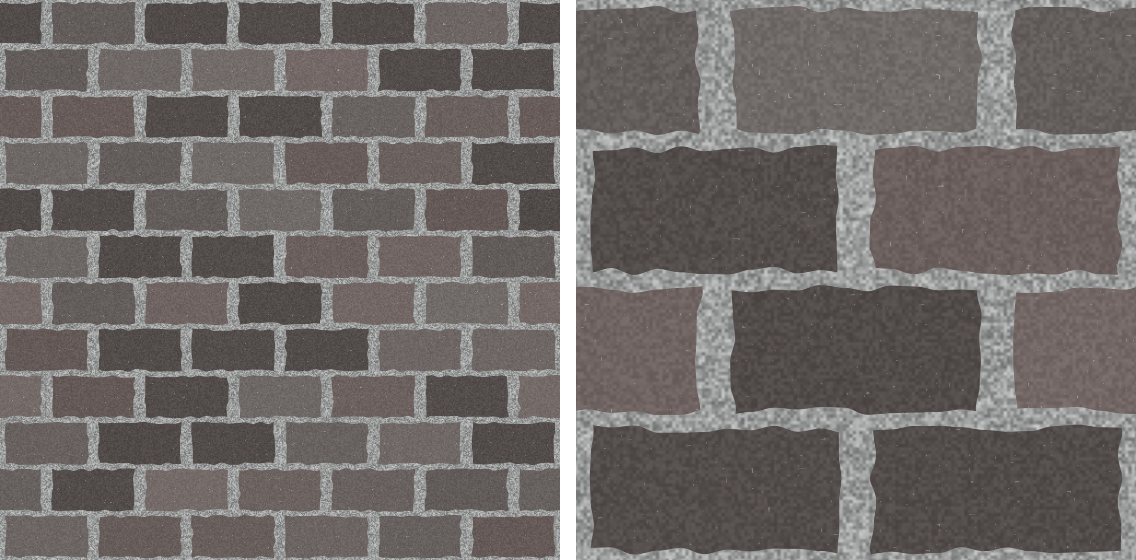
Left, the full canvas; right, a detail of the centre.
Reproduce this texture procedurally as a WebGL 2 fragment shader.

```glsl
#version 300 es
precision highp float;

uniform vec2 u_resolution;
out vec4 fragColor;

const vec2 BRICK_COUNT = vec2(6.0, 12.0);
const float FILL = 0.875;          // brick share of each cell side
const float GRAIN_CELLS = 512.0;
const float EDGE_CELLS = 72.0;
const float EDGE_WEAR = 0.0052;

const vec3 DARK = vec3(0.315, 0.290, 0.282);
const vec3 MIDDLE = vec3(0.382, 0.357, 0.349);
const vec3 LIGHT = vec3(0.448, 0.424, 0.414);
const vec3 WARM_TINT = vec3(0.012, -0.008, -0.009);
const vec3 MORTAR = vec3(0.605, 0.612, 0.608);

float hash(vec2 p, float seed) {
    vec3 q = fract(vec3(p.xyx + seed) * 0.1031);
    q += dot(q, q.yzx + 33.33);
    return fract((q.x + q.y) * q.z);
}

// Value noise whose lattice wraps after the given number of cells
float tileNoise(vec2 uv, float cells, float seed) {
    vec2 p = uv * cells - 0.5;
    vec2 i = floor(p);
    vec2 f = smoothstep(0.0, 1.0, p - i);
    vec2 a = mod(i, cells);
    vec2 b = mod(i + 1.0, cells);
    return mix(mix(hash(a, seed), hash(vec2(b.x, a.y), seed), f.x),
               mix(hash(vec2(a.x, b.y), seed), hash(b, seed), f.x), f.y);
}

// Signed distance to a box with square corners
float boxDistance(vec2 p, vec2 halfSize) {
    vec2 d = abs(p) - halfSize;
    return max(d.x, d.y);
}

// Running bond: every second row moves by half a brick
vec2 bondPosition(vec2 uv) {
    vec2 p = uv * BRICK_COUNT;
    p.x -= 0.5 * mod(floor(p.y), 2.0);
    return p;
}

// About a third of the bricks are dark, the others range from middle to light
vec3 brickColor(vec2 id) {
    float tone = hash(id, 7.0);
    vec3 base = mix(MIDDLE, LIGHT, smoothstep(0.32, 1.0, tone));
    float warmth = hash(id, 19.0);
    base += WARM_TINT * smoothstep(0.35, 0.85, warmth);
    return mix(DARK + 0.012 * warmth, base, step(0.32, tone));
}

// Fine grain with sparse pale flecks
float brickGrain(vec2 uv) {
    float grain = tileNoise(uv, GRAIN_CELLS, 3.0) - 0.5;
    float fleck = smoothstep(0.93, 1.0, tileNoise(uv, GRAIN_CELLS, 41.0));
    return 0.085 * grain + 0.19 * fleck;
}

// Coarse, high contrast sand
float mortarGrain(vec2 uv) {
    float fine = tileNoise(uv, GRAIN_CELLS, 11.0) - 0.5;
    float coarse = tileNoise(uv, GRAIN_CELLS * 0.5, 23.0) - 0.5;
    return 0.28 * fine + 0.12 * coarse;
}

void main() {
    vec2 uv = gl_FragCoord.xy / u_resolution;
    float pixel = 1.0 / min(u_resolution.x, u_resolution.y);

    // Brick cell and its wrapped identity
    vec2 bond = bondPosition(uv);
    vec2 id = mod(floor(bond), BRICK_COUNT);
    vec2 local = (fract(bond) - 0.5) / BRICK_COUNT;

    // Chipped outline
    vec2 wear = vec2(tileNoise(uv, EDGE_CELLS, 5.0),
                     tileNoise(uv, EDGE_CELLS, 13.0)) - 0.5;
    float d = boxDistance(local + EDGE_WEAR * wear, 0.5 * FILL / BRICK_COUNT);
    float brickMask = 1.0 - smoothstep(-0.6 * pixel, 0.6 * pixel, d);

    vec3 brick = brickColor(id) + brickGrain(uv);
    vec3 mortar = MORTAR + mortarGrain(uv);
    fragColor = vec4(mix(mortar, brick, brickMask), 1.0);
}
```
